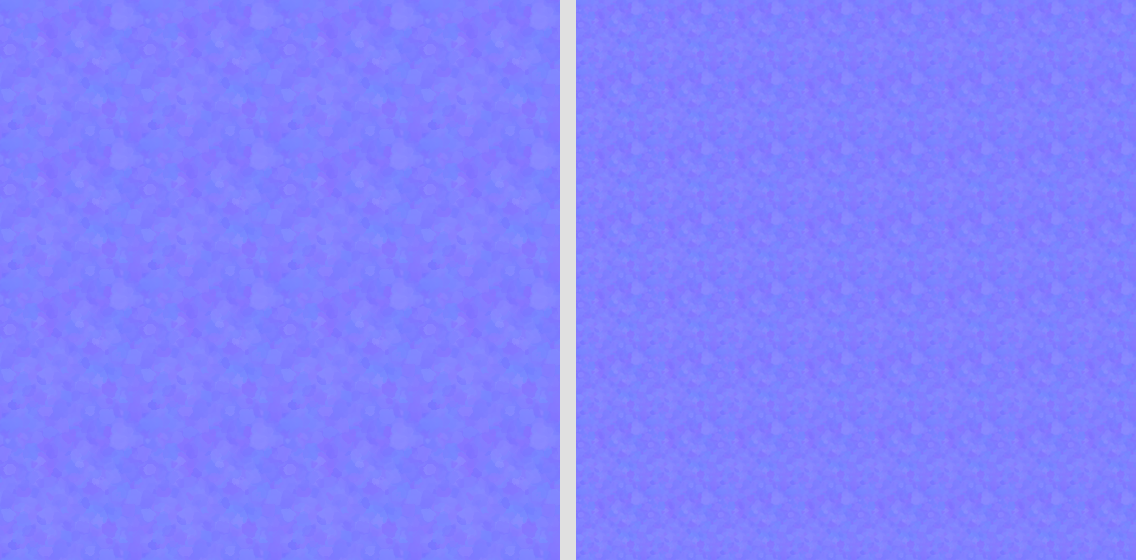
Left, the tile; right, the same tile 2 across and 2 down.
This texture map is drawn by a Shadertoy shader. Its source:

```glsl
// Tangent-space normal map of soft, ragged, overlapping patches, tiled in a square grid.

#define REPEATS 4.0               // tiles across and down
#define FLAT_NORMAL vec3(0.502, 0.498, 1.0)
#define TILT vec2(0.060, 0.068)   // largest lean of a patch in x and y
#define BASE_TILT 0.022           // lean of the smooth ground
#define LAYERS 4                  // patch layers, coarse to fine
#define COARSE_CELLS 5.0          // patches across a tile in the first layer
#define LAYER_STEP 3.0            // cells added by each further layer
#define RAGGED 0.028              // edge displacement, in tiles
#define RAGGED_FREQ 13.0          // edge noise cells across a tile
#define OPACITY 0.75              // strongest patch cover

// Integer hash of a cell and a seed, giving three values in 0..1.
vec3 hash3(vec2 cell, float seed) {
    uvec3 v = uvec3(cell.x, cell.y, seed) * 1664525u + 1013904223u;
    v += v.yzx * v.zxy;
    v ^= v >> 16u;
    v += v.yzx * v.zxy;
    return vec3(v >> 8u) / 16777216.0;
}

// Gradient at a lattice corner, dotted with the offset from it.
float cornerSlope(vec2 cell, vec2 offset, float period, float seed) {
    float angle = 6.28318 * hash3(mod(cell, period), seed).x;
    return dot(vec2(cos(angle), sin(angle)), offset);
}

// Gradient noise that wraps after a whole number of cells.
float gradientNoise(vec2 p, float period, float seed) {
    p *= period;
    vec2 cell = floor(p), f = p - cell;
    vec2 u = f * f * f * (f * (f * 6.0 - 15.0) + 10.0);
    vec2 e = vec2(0.0, 1.0);
    float a = cornerSlope(cell, f, period, seed);
    float b = cornerSlope(cell + e.yx, f - e.yx, period, seed);
    float c = cornerSlope(cell + e.xy, f - e.xy, period, seed);
    float d = cornerSlope(cell + e.yy, f - e.yy, period, seed);
    return mix(mix(a, b, u.x), mix(c, d, u.x), u.y);
}

vec2 noise2(vec2 p, float period, float seed) {
    return vec2(gradientNoise(p, period, seed), gradientNoise(p, period, seed + 1.0));
}

// Displacement that frays the patch outlines.
vec2 raggedOffset(vec2 p) {
    vec2 sum = vec2(0.0);
    float gain = 1.0, freq = RAGGED_FREQ;
    for (int i = 0; i < 3; i++) {
        sum += gain * noise2(p, freq, 40.0 + 2.0 * float(i));
        freq *= 2.0;
        gain *= 0.6;
    }
    return RAGGED * sum;
}

// Paints one layer of scattered patches over the lean so far.
vec2 paintPatches(vec2 lean, vec2 p, float cells, float seed) {
    p *= cells;
    vec2 home = floor(p);
    for (int y = -1; y <= 1; y++)
    for (int x = -1; x <= 1; x++) {
        vec2 cell = home + vec2(x, y);
        vec3 place = hash3(mod(cell, cells), seed);
        vec3 look = hash3(mod(cell, cells), seed + 1.0);
        float radius = mix(0.3, 0.85, place.z);
        float softness = mix(0.05, 0.3, look.z * look.z);
        vec2 d = p - cell - place.xy;
        float cover = 1.0 - smoothstep(radius - softness, radius, length(d));
        vec2 patchLean = TILT * (2.0 * look.xy - 1.0) + 0.012 * d;
        lean = mix(lean, patchLean, cover * OPACITY * fract(7.0 * look.z + place.z));
    }
    return lean;
}

void mainImage(out vec4 fragColor, in vec2 fragCoord) {
    vec2 p = fract(fragCoord / iResolution.xy * REPEATS);

    // Smooth ground
    vec2 lean = BASE_TILT * (noise2(p, 4.0, 10.0) + noise2(p, 9.0, 12.0));

    // Patches, coarse to fine
    vec2 frayed = p + raggedOffset(p);
    for (int i = 0; i < LAYERS; i++) {
        float layer = float(i);
        lean = paintPatches(lean, frayed, COARSE_CELLS + LAYER_STEP * layer, 20.0 + 2.0 * layer);
    }

    // Faint grain of the ground over everything
    lean += 0.2 * BASE_TILT * noise2(p, 24.0, 14.0);

    fragColor = vec4(FLAT_NORMAL + vec3(lean, 0.0), 1.0);
}
```
